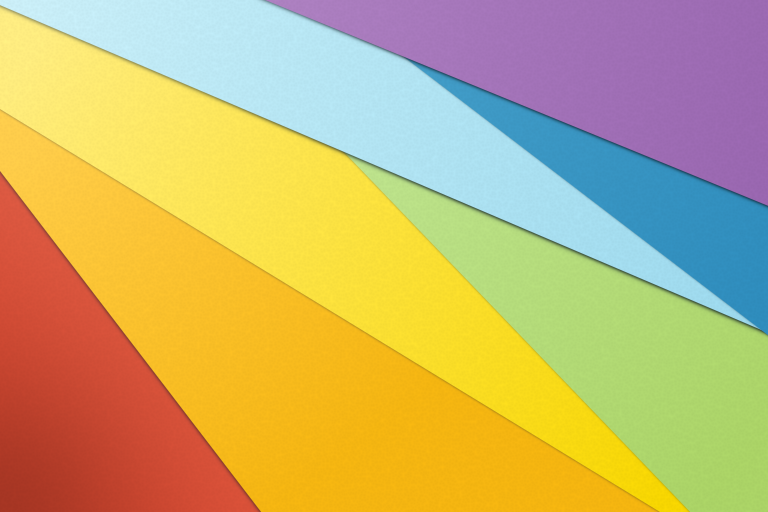
Reproduce this background procedurally as a Shadertoy shader.

```glsl
// Overlapping sheets of coloured paper fanned out in diagonal bands, softly lit from the upper left.

const vec3 SHADOW_TINT = vec3(0.02, 0.06, 0.08);

// One straight paper edge, running from its left end to its right end.
struct Edge { vec2 a; vec2 b; };

vec2 hash2(vec2 cell) {
    vec2 q = vec2(dot(cell, vec2(127.1, 311.7)), dot(cell, vec2(269.5, 183.3)));
    return fract(sin(q) * 43758.5);
}

// Cellular noise: distance to the nearest scattered point.
float cellular(vec2 p) {
    vec2 cell = floor(p), f = fract(p);
    float nearest = 2.0;
    for (int y = -1; y <= 1; y++)
        for (int x = -1; x <= 1; x++) {
            vec2 o = vec2(x, y);
            nearest = min(nearest, length(o + hash2(cell + o) - f));
        }
    return nearest;
}

// Fine paper fibre, centred near zero.
float paperGrain(vec2 p) {
    float fine = cellular(p * 170.0) - 0.5;
    float broad = cellular(p * vec2(60.0, 75.0) + 9.0) - 0.5;
    return fine * 0.7 + broad * 0.3;
}

// Signed distance to the edge line, positive on its upper right side.
float edgeDistance(vec2 p, Edge e) {
    vec2 d = normalize(e.b - e.a);
    return dot(p - e.a, vec2(-d.y, d.x));
}

// Position along the edge, from 0 at its left end to 1 at its right end.
float edgePosition(vec2 p, Edge e) {
    vec2 d = e.b - e.a;
    return clamp(dot(p - e.a, d) / dot(d, d), 0.0, 1.0);
}

// Lays a graded sheet above an edge, with a narrow shadow below it.
vec3 laySheet(vec3 under, vec2 p, Edge e, vec3 startColor, vec3 endColor,
              float shadowWidth, float shadowStrength, float pixel) {
    float d = edgeDistance(p, e);
    vec3 sheet = mix(startColor, endColor, edgePosition(p, e));
    float shadow = shadowStrength * exp(-pow(max(-d, 0.0) / shadowWidth, 1.5));
    vec3 shaded = mix(under, under * 0.25 + SHADOW_TINT, shadow);
    return mix(shaded, sheet, smoothstep(-0.7 * pixel, 0.7 * pixel, d));
}

void mainImage(out vec4 fragColor, in vec2 fragCoord) {
    vec2 p = fragCoord / iResolution.xy * vec2(1.5, 1.0);
    float pixel = 1.0 / iResolution.y;

    // Sheet edges
    Edge orangeEdge = Edge(vec2(0.0, 0.666), vec2(0.510, 0.0));
    Edge yellowEdge = Edge(vec2(0.0, 0.787), vec2(1.289, 0.0));
    Edge greenEdge  = Edge(vec2(0.670, 0.705), vec2(1.348, 0.0));
    Edge skyEdge    = Edge(vec2(0.0, 0.990), vec2(1.5, 0.350));
    Edge blueEdge   = Edge(vec2(0.781, 0.895), vec2(1.469, 0.369));
    Edge purpleEdge = Edge(vec2(0.518, 1.0), vec2(1.5, 0.598));

    // Red base, darker toward the lower left corner
    vec3 color = mix(vec3(0.81, 0.25, 0.16), vec3(0.87, 0.33, 0.23),
                     smoothstep(0.0, 0.55, p.x * 0.8 + p.y * 0.6));
    color *= 1.0 - 0.2 * exp(-dot(p, p) * 14.0);

    // Warm sheets
    color = laySheet(color, p, orangeEdge, vec3(1.0, 0.79, 0.24), vec3(0.96, 0.71, 0.06),
                     0.004, 0.55, pixel);
    color = laySheet(color, p, yellowEdge, vec3(1.0, 0.92, 0.44), vec3(0.97, 0.84, 0.0),
                     0.0025, 0.35, pixel);

    // Green sheet
    color = laySheet(color, p, greenEdge, vec3(0.74, 0.89, 0.55), vec3(0.67, 0.83, 0.40),
                     0.0022, 0.25, pixel);

    // Cool sheets; their shadows deepen toward the right
    float depth = smoothstep(0.3, 0.9, p.x);
    color = laySheet(color, p, skyEdge, vec3(0.77, 0.93, 0.97), vec3(0.61, 0.85, 0.93),
                     0.0045, mix(0.6, 0.95, depth), pixel);
    color = laySheet(color, p, blueEdge, vec3(0.25, 0.61, 0.78), vec3(0.18, 0.55, 0.74),
                     0.002, 0.25, pixel);
    color = laySheet(color, p, purpleEdge, vec3(0.67, 0.49, 0.75), vec3(0.60, 0.40, 0.69),
                     0.004, mix(0.5, 0.85, depth), pixel);

    // Window light in the upper left and paper texture
    float glow = exp(-2.5 * length(p - vec2(0.0, 1.0)));
    color = mix(color, vec3(1.0), 0.14 * glow);
    color *= 1.0 + 0.045 * paperGrain(p);

    fragColor = vec4(clamp(color, 0.0, 1.0), 1.0);
}
```
